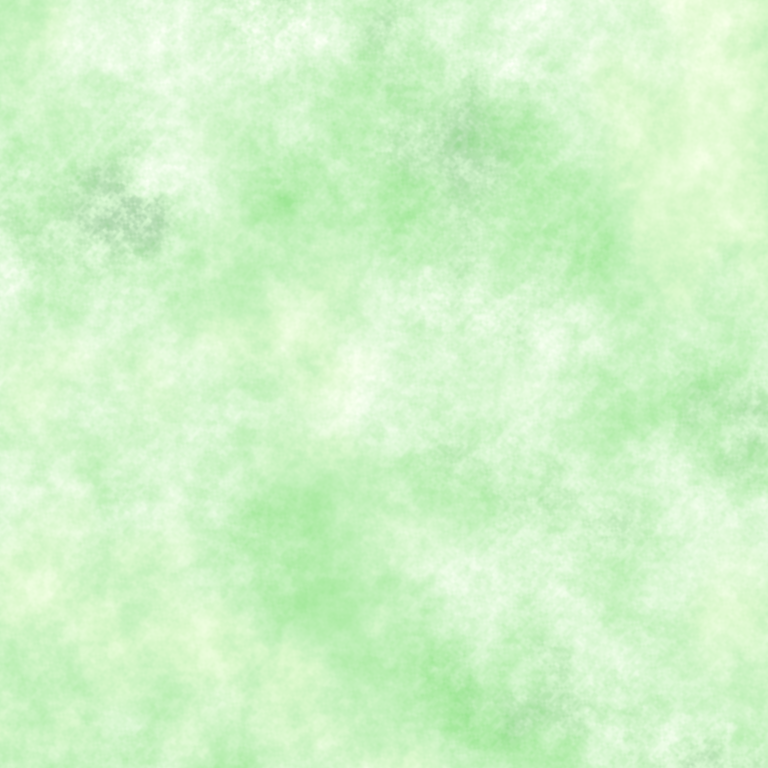
A Shadertoy shader for this texture:

```glsl
// Pale green mottled clouds: fractal value noise sets the lightness, while a
// second, broader noise varies the roughness from soft, warm and smooth areas
// to grainy ones with faint grey shadows.

const vec3 MID_GREEN  = vec3(0.799, 0.955, 0.771);
const vec3 TONE_RANGE = vec3(0.138, 0.037, 0.142); // colour change per unit of tone
const vec3 WARM_SHIFT = vec3(0.016, 0.008, -0.018);
const vec3 GREY_SHIFT = vec3(-0.025, -0.080, 0.000);
const float CLOUD_SCALE = 4.2;  // largest cloud cells across the canvas
const float ROUGH_SCALE = 3.6;  // largest roughness cells across the canvas

float hash(vec2 cell) {
    return fract(sin(dot(cell, vec2(127.1, 311.7))) * 43758.5453);
}

// Smooth value noise in the range -0.5 to 0.5
float valueNoise(vec2 p) {
    vec2 cell = floor(p);
    vec2 f = p - cell;
    vec2 s = f * f * f * (f * (f * 6.0 - 15.0) + 10.0);
    float bottom = mix(hash(cell), hash(cell + vec2(1.0, 0.0)), s.x);
    float top = mix(hash(cell + vec2(0.0, 1.0)), hash(cell + vec2(1.0, 1.0)), s.x);
    return mix(bottom, top, s.y) - 0.5;
}

// Sum of octaves, each turned to hide the grid; gain sets the graininess
float fractalNoise(vec2 p, int octaves, float gain) {
    const mat2 turnAndDouble = 2.0 * mat2(0.8, 0.6, -0.6, 0.8);
    float sum = 0.0;
    float amplitude = 1.0;
    for (int i = 0; i < octaves; i++) {
        sum += amplitude * valueNoise(p);
        p = turnAndDouble * p + vec2(17.3, 9.1);
        amplitude *= gain;
    }
    return sum;
}

vec3 cloudColor(float tone, float rough) {
    float warm = smoothstep(0.0, -0.45, rough) * smoothstep(-0.3, 0.4, tone);
    float grey = smoothstep(0.08, 0.50, rough) * smoothstep(0.4, -0.6, tone);
    return MID_GREEN + TONE_RANGE * tone + WARM_SHIFT * warm + GREY_SHIFT * grey;
}

void mainImage(out vec4 fragColor, in vec2 fragCoord) {
    vec2 uv = fragCoord / iResolution.y;

    // Broad field choosing soft or grainy areas
    float rough = fractalNoise(uv * ROUGH_SCALE + vec2(41.7, 12.4), 4, 0.5);
    float gain = clamp(0.82 + 0.16 * rough, 0.72, 0.90);

    // Cloud lightness down to the finest grain
    float tone = fractalNoise(uv * CLOUD_SCALE + vec2(5.2, 23.8), 7, gain);

    fragColor = vec4(clamp(cloudColor(tone, rough), 0.0, 1.0), 1.0);
}
```
